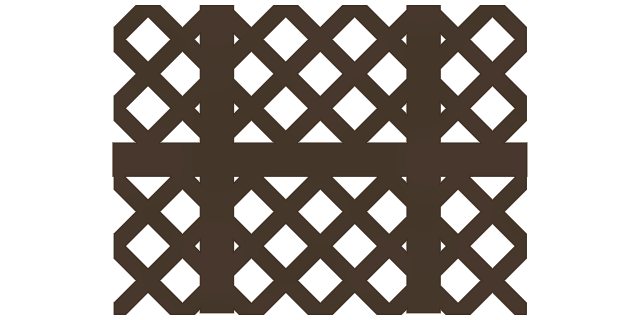
Reproduce this pattern procedurally as a Shadertoy shader.

```glsl
// Brown diagonal garden lattice with two posts and a middle rail on white.

float hash(vec2 p) {
    return fract(sin(dot(p, vec2(12.9898, 78.233))) * 43758.5453);
}

float noise(vec2 p) {
    vec2 i = floor(p), f = fract(p);
    f = f * f * (3.0 - 2.0 * f);
    return mix(mix(hash(i), hash(i + vec2(1, 0)), f.x),
               mix(hash(i + vec2(0, 1)), hash(i + vec2(1, 1)), f.x), f.y);
}

float box(vec2 p, vec2 halfSize) {
    vec2 d = abs(p) - halfSize;
    return length(max(d, 0.0)) + min(max(d.x, d.y), 0.0);
}

// Two families of diagonal slats, one per unit along each axis
float slats(vec2 p) {
    vec2 diagonal = vec2(p.x + p.y, p.x - p.y) + vec2(0.25, -0.25);
    vec2 offset = abs(fract(diagonal + 0.5) - 0.5);
    return (min(offset.x, offset.y) - 0.18) * 0.7071;
}

float fence(vec2 p) {
    float panel = max(slats(p), box(p, vec2(3.0, 2.25)));
    float posts = box(vec2(abs(p.x) - 1.5, p.y - 0.012), vec2(0.25, 2.238));
    float rail = box(p - vec2(-0.005, 0.005), vec2(3.012, 0.25));
    return min(panel, min(posts, rail));
}

void mainImage(out vec4 fragColor, in vec2 fragCoord) {
    // One unit is the spacing of the lattice
    float pixel = 4.645 / iResolution.y;
    vec2 p = (fragCoord - 0.5 * iResolution.xy) * pixel - vec2(0.004, 0.0);
    float d = fence(p);

    // Faint drift between olive and reddish brown, with a darker rim
    float tint = smoothstep(0.25, 0.75, noise(p * 1.3 + 7.0));
    vec3 wood = mix(vec3(0.268, 0.216, 0.165), vec3(0.284, 0.216, 0.176), tint);
    wood = mix(wood, vec3(0.24, 0.18, 0.13), smoothstep(-0.03, -0.012, d));

    float cover = clamp(0.5 - d / pixel, 0.0, 1.0);
    fragColor = vec4(mix(vec3(1.0), wood, cover), 1.0);
}
```
